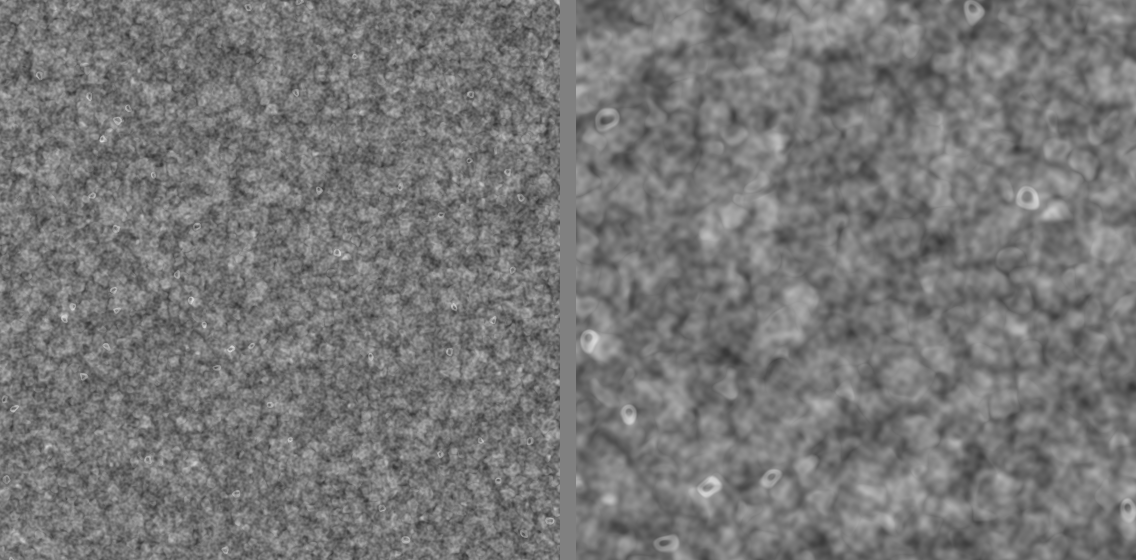
Left, the full canvas; right, a detail of the centre.
Give the GLSL for this texture, as a three.js fragment shader.

```glsl
// Fine grey granite: soft pale clumps, dark crevices, fine grain and sparse bright flecks.
varying vec2 vUv;

vec2 hash2(vec2 p) {
  vec3 q = fract(p.xyx * vec3(0.1031, 0.1030, 0.0973));
  q += dot(q, q.yzx + 33.33);
  return fract((q.xx + q.yz) * q.zy);
}

float slope(vec2 cell, vec2 offset) {
  float angle = 6.2832 * hash2(cell).x;
  return dot(vec2(cos(angle), sin(angle)), offset);
}

// Gradient noise, centred on zero
float grain(vec2 p) {
  vec2 i = floor(p), f = fract(p);
  vec2 w = f * f * f * (f * (f * 6.0 - 15.0) + 10.0);
  vec2 e = vec2(1.0, 0.0);
  float low = mix(slope(i, f), slope(i + e, f - e), w.x);
  float high = mix(slope(i + e.yx, f - e.yx), slope(i + 1.0, f - 1.0), w.x);
  return mix(low, high, w.y);
}

// Overlapping soft discs of random size and lightness
float clumps(vec2 p) {
  vec2 i = floor(p);
  float light = 0.0;
  for (int y = -1; y <= 1; y++) {
    for (int x = -1; x <= 1; x++) {
      vec2 cell = i + vec2(float(x), float(y));
      vec2 trait = hash2(cell + 57.0);
      float radius = mix(0.4, 0.85, trait.x);
      float d = length(p - cell - hash2(cell));
      float disc = 1.0 - smoothstep(radius * 0.45, radius, d);
      light = max(light, disc * mix(0.25, 1.0, trait.y));
    }
  }
  return light;
}

// Rare small flecks, some of them hollow
float flecks(vec2 p) {
  vec2 cell = floor(p);
  vec2 trait = hash2(cell + 131.0);
  vec2 centre = mix(vec2(0.35), vec2(0.65), hash2(cell + 19.0));
  float d = length(fract(p) - centre);
  float solid = 1.0 - smoothstep(0.05, 0.32, d);
  float ring = 1.0 - smoothstep(0.03, 0.13, abs(d - 0.2));
  return mix(solid, ring, step(0.75, trait.y)) * step(0.93, trait.x);
}

void main() {
  mat2 turn = mat2(0.8, 0.6, -0.6, 0.8);
  vec2 p = vUv + 0.1;
  vec2 q = turn * p + 1.0;

  // Ragged outlines
  vec2 warp = vec2(grain(p * 75.0), grain(q * 75.0 + 40.0)) * 0.009;

  // Clumps and broad mottling
  float grey = 0.51;
  grey += 0.12 * (clumps((p + warp) * 27.0) - 0.55);
  grey += 0.12 * (clumps((q + warp) * 58.0) - 0.55);
  grey += 0.05 * grain(q * 14.0);

  // Fine grain
  grey += 0.10 * grain(q * 48.0 + 7.0);
  grey += 0.15 * grain(p * 96.0 + 3.0);
  grey += 0.13 * grain(q * 165.0);

  // Dark crevices and bright flecks
  grey -= 0.09 * smoothstep(0.15, 0.6, grain((p + warp) * 70.0 + 23.0));
  grey += 0.17 * flecks((q + warp * 0.6) * 44.0);

  gl_FragColor = vec4(vec3(clamp(grey, 0.22, 0.85)), 1.0);
}
```
